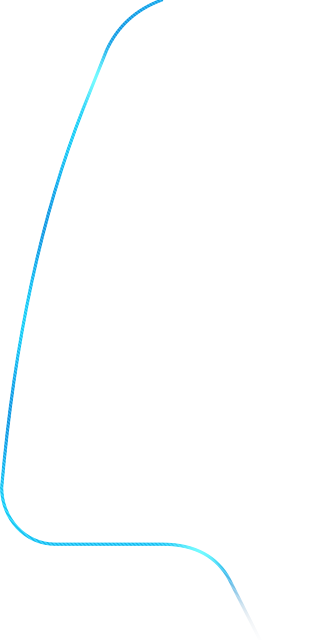
Reproduce this background procedurally as a WebGL 1 fragment shader.

```glsl
precision highp float;
uniform vec2 u_resolution;

#define HALF_WIDTH 0.0025
#define STEPS 16
#define BLUE vec3(0.10, 0.60, 0.87)
#define CYAN vec3(0.13, 0.79, 0.96)
#define GLINT vec3(0.45, 0.98, 1.0)
#define TAIL_GREY vec3(0.80, 0.84, 0.88)
#define BAND_PERIOD 0.30
#define HATCH_PERIOD 0.006
#define HATCH_AMOUNT 0.07

float segmentDistance(vec2 p, vec2 a, vec2 b) {
  vec2 ab = b - a;
  float t = clamp(dot(p - a, ab) / dot(ab, ab), 0.0, 1.0);
  return length(p - a - ab * t);
}

vec2 bezier(vec2 a, vec2 b, vec2 c, vec2 d, float t) {
  float s = 1.0 - t;
  return s * s * s * a + 3.0 * s * t * (s * b + t * c) + t * t * t * d;
}

float curveDistance(vec2 p, vec2 a, vec2 b, vec2 c, vec2 d) {
  float nearest = 10.0;
  vec2 previous = a;
  for (int i = 1; i <= STEPS; i++) {
    vec2 next = bezier(a, b, c, d, float(i) / float(STEPS));
    nearest = min(nearest, segmentDistance(p, previous, next));
    previous = next;
  }
  return nearest;
}

// Continuous outline, from the top edge down to the lower right
float outlineDistance(vec2 p) {
  vec2 top = vec2(0.2526, 1.0);
  vec2 shoulder = vec2(0.1667, 0.9219);
  vec2 flank = vec2(0.1302, 0.8307);
  vec2 cornerStart = vec2(0.0026, 0.2383);
  vec2 cornerEnd = vec2(0.0859, 0.1497);
  vec2 bendStart = vec2(0.2539, 0.1497);
  vec2 bendEnd = vec2(0.3581, 0.0951);
  vec2 tail = vec2(0.4063, 0.0);

  float d = curveDistance(p, top, vec2(0.2127, 0.9853), vec2(0.184, 0.9592), shoulder);
  d = min(d, segmentDistance(p, shoulder, flank));
  d = min(d, curveDistance(p, flank, vec2(0.0651, 0.6658), vec2(0.0226, 0.4683), cornerStart));
  d = min(d, curveDistance(p, cornerStart, vec2(0.0026, 0.1901), vec2(0.0391, 0.1497), cornerEnd));
  d = min(d, segmentDistance(p, cornerEnd, bendStart));
  d = min(d, curveDistance(p, bendStart, vec2(0.306, 0.1497), vec2(0.3398, 0.1289), bendEnd));
  return min(d, segmentDistance(p, bendEnd, tail));
}

float spot(vec2 p, vec2 center, float radius) {
  vec2 q = (p - center) / radius;
  return exp(-dot(q, q));
}

vec3 strokeColor(vec2 p) {
  // Slow blue and cyan bands
  float band = 0.5 + 0.5 * cos(6.2832 * (p.y - 0.2) / BAND_PERIOD);
  vec3 color = mix(BLUE, CYAN, band);

  // Fine diagonal weave
  float hatch = sin(6.2832 * (p.x + p.y) / HATCH_PERIOD);
  color += HATCH_AMOUNT * (0.5 + hatch);

  // Bright glints and pale tail
  float glint = spot(p, vec2(0.148, 0.876), 0.042) + spot(p, vec2(0.312, 0.138), 0.042);
  color = mix(color, GLINT, min(glint, 1.0));
  return mix(TAIL_GREY, color, smoothstep(0.02, 0.13, p.y));
}

void main() {
  // One unit is the canvas height
  vec2 p = gl_FragCoord.xy / u_resolution * vec2(0.5, 1.0);
  float pixel = 1.0 / u_resolution.y;
  float d = outlineDistance(p) - HALF_WIDTH;
  float coverage = 1.0 - smoothstep(-0.6 * pixel, 0.6 * pixel, d);
  float fade = smoothstep(-0.015, 0.12, p.y);
  gl_FragColor = vec4(mix(vec3(1.0), strokeColor(p), coverage * fade), 1.0);
}
```
